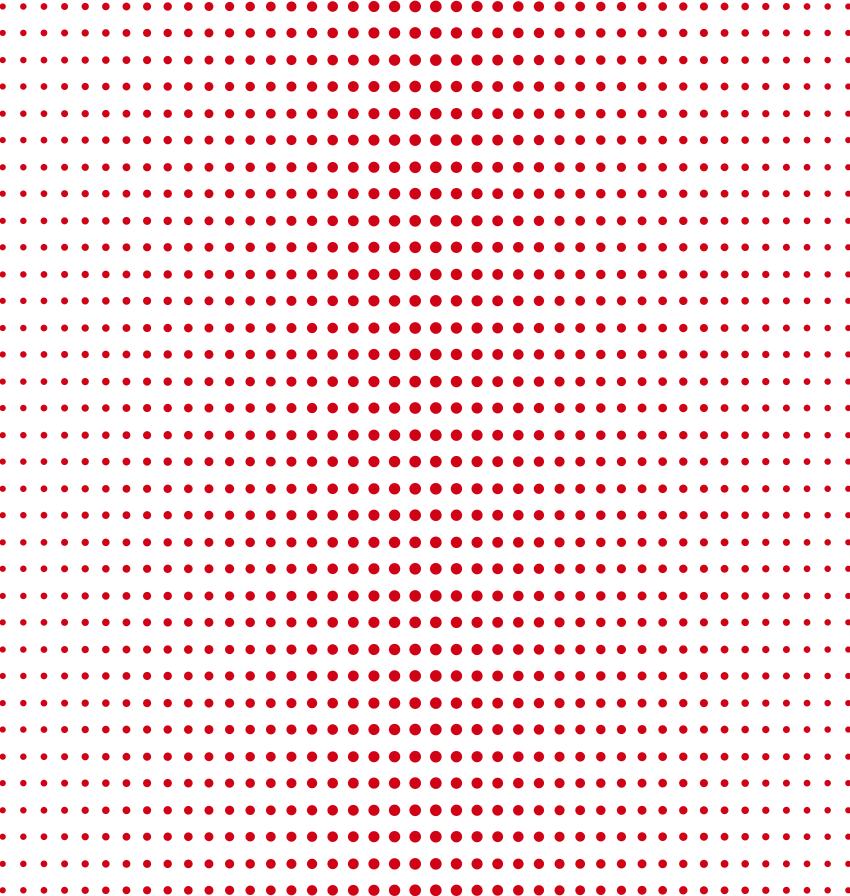
A WebGL 2 fragment shader for this pattern:

```glsl
#version 300 es
precision highp float;
// Halftone grid of red dots on white, swelling toward the vertical centre line.

uniform vec2 u_resolution;
out vec4 fragColor;

const vec3 PAPER = vec3(1.0);
const vec3 INK = vec3(0.815, 0.012, 0.088);

// Lengths are fractions of the canvas height.
const vec2 PITCH = vec2(11.785, 15.31) / 512.0;
const vec2 FIRST_DOT = vec2(1.55, 3.26) / 512.0;
const float ROW_STAGGER = 0.21 / 512.0;
const float MIDDLE_COLUMN = 20.5;
const float RADIUS_MAX = 3.36 / 512.0;
const float RADIUS_MIN = 1.75 / 512.0;

// Column and row of the dot nearest to p.
vec2 nearestCell(vec2 p, vec2 origin, vec2 pitch) {
    return floor((p - origin) / pitch + 0.5);
}

// Dot centre; every second row sits slightly lower.
vec2 dotCentre(vec2 cell, vec2 origin, vec2 pitch, float stagger) {
    return origin + cell * pitch - vec2(0.0, stagger * mod(cell.y, 2.0));
}

// Radius shrinks linearly with distance from the middle column.
float dotRadius(float column, float middle) {
    return mix(RADIUS_MAX, RADIUS_MIN, abs(column - middle) / middle);
}

// Antialiased disc coverage, with an edge one pixel wide.
float discCoverage(vec2 offset, float radius, float pixel) {
    return clamp(0.5 + (radius - length(offset)) / pixel, 0.0, 1.0);
}

void main() {
    float pixel = 1.0 / u_resolution.y;
    vec2 p = gl_FragCoord.xy * pixel;

    // Locate and shade the nearest dot.
    vec2 cell = nearestCell(p, FIRST_DOT, PITCH);
    vec2 centre = dotCentre(cell, FIRST_DOT, PITCH, ROW_STAGGER);
    float radius = dotRadius(cell.x, MIDDLE_COLUMN);
    float coverage = discCoverage(p - centre, radius, pixel);

    fragColor = vec4(mix(PAPER, INK, coverage), 1.0);
}
```
